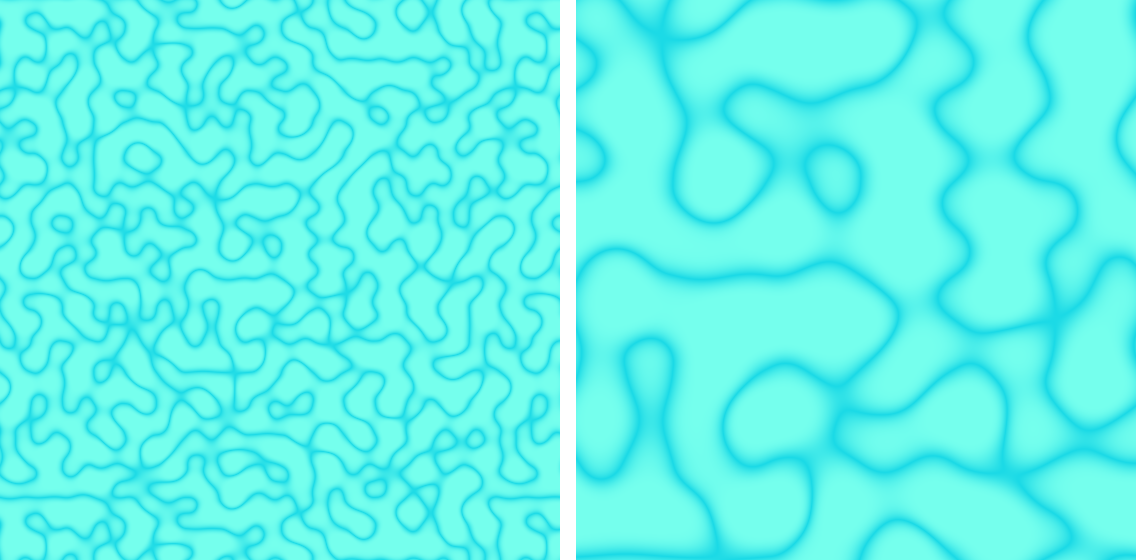
Left: the whole. Right: its middle third, enlarged.
Give the GLSL for this texture, as a Shadertoy shader.

```glsl
#define CELLS 17.9        // noise cells across the canvas
#define PERIOD 16.0       // cells before the pattern repeats
#define VEIN_REACH 0.31   // noise height at which the veins fade out
#define FALLOFF 3.0       // how sharply veins peak at their centre
#define VEIN_COLOR vec3(0.10, 0.85, 0.90)
#define POOL_COLOR vec3(0.46, 1.00, 0.93)

// Unit gradient with a random direction for each lattice point
vec2 latticeGradient(vec2 cell) {
    uvec2 q = uvec2(mod(cell, PERIOD)) + 7u;
    uint h = q.x * 1597u + q.y * 51749u;
    h = (h ^ (h >> 15)) * 73244475u;
    h = (h ^ (h >> 13)) * 73244475u;
    h ^= h >> 16;
    float angle = 6.28318 * float(h & 65535u) / 65536.0;
    return vec2(cos(angle), sin(angle));
}

float cornerValue(vec2 cell, vec2 local, vec2 corner) {
    return dot(latticeGradient(cell + corner), local - corner);
}

// Repeating gradient noise with quintic interpolation
float gradientNoise(vec2 p) {
    vec2 cell = floor(p);
    vec2 f = p - cell;
    vec2 fade = f * f * f * (f * (f * 6.0 - 15.0) + 10.0);
    float low = mix(cornerValue(cell, f, vec2(0, 0)), cornerValue(cell, f, vec2(1, 0)), fade.x);
    float high = mix(cornerValue(cell, f, vec2(0, 1)), cornerValue(cell, f, vec2(1, 1)), fade.x);
    return mix(low, high, fade.y);
}

void mainImage(out vec4 fragColor, in vec2 fragCoord) {
    float pixel = CELLS / iResolution.y;
    float height = gradientNoise(fragCoord * pixel);

    // Veins follow the zero level, rounded over a fraction of a pixel
    float ridge = length(vec2(height, 0.2 * pixel));
    float vein = pow(1.0 - min(ridge / VEIN_REACH, 1.0), FALLOFF);

    fragColor = vec4(mix(POOL_COLOR, VEIN_COLOR, vein), 1.0);
}
```
